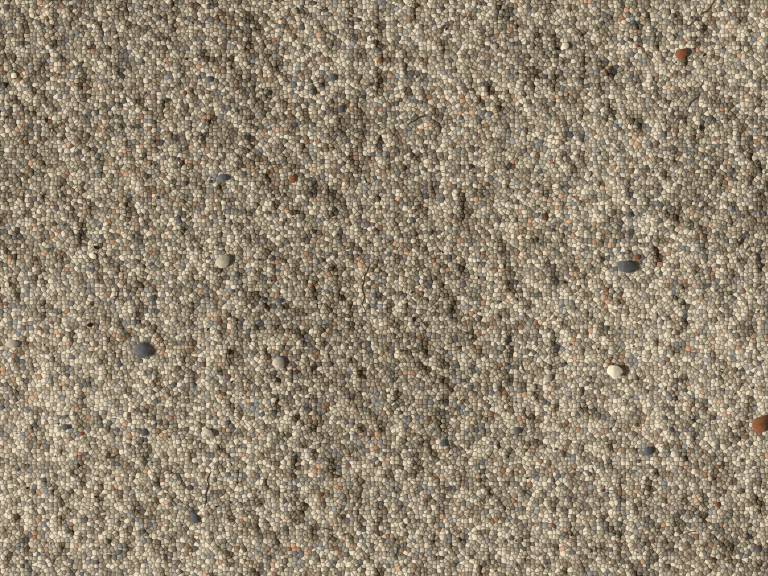
Reproduce this texture procedurally as a WebGL 2 fragment shader.

```glsl
#version 300 es
precision highp float;
// Coarse sand in low side light, strewn with pebbles, small hollows and twigs.

#define GRAINS 140.0          // grains per canvas height
#define GRAIN_CONTRAST 0.72   // tone spread between grains
#define GRAIN_ROUNDNESS 0.55  // light to dark turn across one grain
#define RELIEF 0.62           // strength of the clumpy bumps
#define BASE_TONE 0.80
#define PEBBLE_DENSITY 0.36
#define TWIG_DENSITY 0.42
#define LIGHT vec2(-0.98, -0.20)
#define SHADE_COLOR vec3(0.24, 0.20, 0.14)
#define SUNLIT_COLOR vec3(0.80, 0.745, 0.645)
#define SLATE_COLOR vec3(0.37, 0.37, 0.37)
#define RUST_COLOR vec3(0.56, 0.36, 0.24)

uniform vec2 u_resolution;
out vec4 fragColor;

vec3 hash(vec2 p) {
  vec3 q = fract(p.xyx * vec3(0.1031, 0.1030, 0.0973));
  q += dot(q, q.yxz + 33.33);
  return fract((q.xxy + q.yzz) * q.zyx);
}

float noise(vec2 p) {
  vec2 i = floor(p), f = fract(p);
  f = f * f * (3.0 - 2.0 * f);
  return mix(mix(hash(i).x, hash(i + vec2(1, 0)).x, f.x),
             mix(hash(i + vec2(0, 1)).x, hash(i + vec2(1, 1)).x, f.x), f.y);
}

vec2 rotate(vec2 p, float a) {
  float c = cos(a), s = sin(a);
  return vec2(c * p.x - s * p.y, s * p.x + c * p.y);
}

// Brightness from bumps of one size: positive where the slope faces the light
float slope(vec2 p, float scale) {
  return noise(p * scale + 40.0) - noise(p * scale + LIGHT * 0.6 + 40.0);
}

vec3 sand(vec2 p) {
  // Nearest and second nearest grain, with uneven grain sizes
  vec2 g = p * GRAINS, cell = floor(g), id = cell, local = vec2(0);
  float first = 9.0, second = 9.0;
  for (int i = 0; i < 9; i++) {
    vec2 c = cell + vec2(i % 3 - 1, i / 3 - 1);
    vec3 h = hash(c);
    vec2 o = g - c - 0.5 - 0.85 * (h.xy - 0.5);
    float d = length(o) - 0.3 * h.z;
    if (d < first) { second = first; first = d; id = c; local = o; }
    else second = min(second, d);
  }
  vec3 h = hash(id + 71.0);
  float tone = BASE_TONE + GRAIN_CONTRAST * (h.x - 0.5);
  tone += GRAIN_ROUNDNESS * dot(local, LIGHT);
  tone *= mix(0.5, 1.0, smoothstep(0.0, 0.3, second - first));

  // Clumps with deeper shadow than highlight, then broad undulation
  float bump = slope(p, 62.0) + 0.6 * slope(p, 27.0);
  tone += RELIEF * bump * (bump < 0.0 ? 1.0 : 0.5);
  tone += 0.16 * (noise(p * 3.0 + 7.0) - 0.5) + 0.12 * (noise(p * 9.0) - 0.5);
  vec2 hollow = (p - vec2(0.62, 0.70)) * vec2(3.2, 2.4);
  tone -= 0.09 * exp(-dot(hollow, hollow));

  vec3 col = mix(SHADE_COLOR, SUNLIT_COLOR, clamp(tone, -0.2, 1.25));
  float light = 0.45 + 0.75 * clamp(tone, 0.0, 1.2);
  col = mix(col, SLATE_COLOR * light * 1.15, 0.75 * step(h.y, 0.09));
  return mix(col, RUST_COLOR * light * 1.1, 0.55 * step(0.965, h.y));
}

// Pebbles and hollows, one at most per cell, each with its own shadow
vec3 scatterPebbles(vec3 col, vec2 p, float scale, float density, float px) {
  vec2 g = p * scale, cell = floor(g);
  for (int i = 0; i < 9; i++) {
    vec2 c = cell + vec2(i % 3 - 1, i / 3 - 1);
    vec3 h = hash(c + scale * 17.0), k = hash(c + scale * 31.0 + 5.0);
    if (h.z > density) continue;
    float kind = h.z / density, radius = mix(0.045, 0.11, k.x * k.x);
    bool pit = kind > 0.84;
    vec2 o = (g - c - 0.5 - 0.8 * (h.xy - 0.5)) / radius;
    vec2 stretch = vec2(1.0, pit ? 1.9 : 1.0 + 0.6 * k.z);
    float wobble = 0.5 * (noise(o * 1.3 + c * 9.0) - 0.5);
    float bodyDist = length(rotate(o, k.y * 6.28) * stretch) + wobble;
    float shadowDist = length(rotate(o + LIGHT * 0.75, k.y * 6.28) * stretch) + wobble;
    float soft = px * scale / radius;
    float shadow = 1.0 - smoothstep(0.85 - soft, 1.05 + soft, shadowDist);
    col = mix(col, SHADE_COLOR * 0.65, shadow * (pit ? 0.4 : 0.8));
    vec3 tint = kind < 0.46 ? SLATE_COLOR * 1.05 : kind < 0.64 ? SUNLIT_COLOR * 0.9
              : kind < 0.73 ? SUNLIT_COLOR * 1.15 : RUST_COLOR;
    tint *= 0.92 + 0.36 * dot(o, LIGHT) + 0.2 * (noise(o * 3.0 + c) - 0.5);
    if (pit) tint = SHADE_COLOR * (0.55 + 0.3 * noise(o * 2.0));
    col = mix(col, tint, 1.0 - smoothstep(1.0 - soft, 1.0 + soft, bodyDist));
  }
  return col;
}

// Thin bent twigs, partly buried
vec3 scatterTwigs(vec3 col, vec2 p, float px) {
  vec2 g = p * 4.5, cell = floor(g);
  for (int i = 0; i < 9; i++) {
    vec2 c = cell + vec2(i % 3 - 1, i / 3 - 1);
    vec3 h = hash(c + 211.0), k = hash(c + 307.0);
    if (h.z > TWIG_DENSITY) continue;
    vec2 q = rotate((g - c - h.xy) / 4.5, k.x * 6.28);
    float reach = mix(0.012, 0.05, k.y * k.y);
    q.y += (k.z - 0.5) * 24.0 * q.x * q.x + 0.008 * (noise(q.xx * 60.0 + c) - 0.5);
    float width = 0.0017 * (1.0 - 0.5 * abs(q.x) / reach);
    float d = max(abs(q.y) - width, abs(q.x) - reach);
    float exposed = smoothstep(0.25, 0.5, noise(p * 70.0 + 90.0));
    col = mix(col, SHADE_COLOR * 0.95, 0.85 * exposed * (1.0 - smoothstep(-px, px, d)));
  }
  return col;
}

void main() {
  float px = 0.5 / u_resolution.y;
  vec3 sum = vec3(0);
  for (int s = 0; s < 4; s++) {
    vec2 p = (gl_FragCoord.xy + vec2(s % 2, s / 2) * 0.5 - 0.25) / u_resolution.y;
    vec3 col = scatterTwigs(sand(p), p, px);
    for (float scale = 44.0; scale > 6.0; scale *= 0.4)
      col = scatterPebbles(col, p, floor(scale), PEBBLE_DENSITY * (scale > 9.0 ? 0.5 : 1.0), px);
    sum += clamp(col, 0.0, 1.0);
  }
  fragColor = vec4(sum * 0.25, 1.0);
}
```
